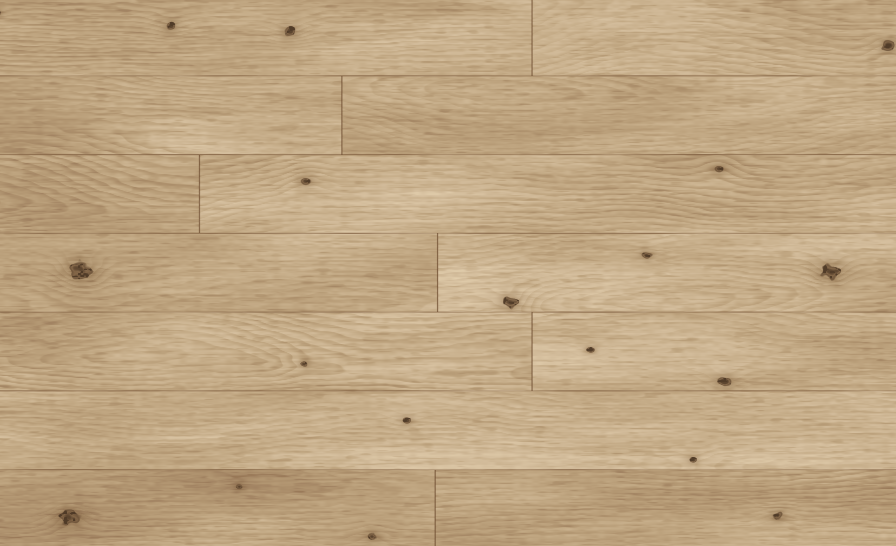
Write a WebGL 1 fragment shader that draws this texture.

```glsl
precision highp float;
// Pale oak floor: seven rows of long planks with arched grain, pores and knots.
uniform vec2 u_resolution;

float hash(vec2 p) {
  return fract(sin(dot(p, vec2(127.1, 311.7))) * 43758.5453);
}

float noise(vec2 p) {
  vec2 i = floor(p), f = fract(p);
  f = f * f * (3.0 - 2.0 * f);
  return mix(mix(hash(i), hash(i + vec2(1, 0)), f.x),
             mix(hash(i + vec2(0, 1)), hash(i + vec2(1, 1)), f.x), f.y);
}

// Position of the end joint in each row, in plank heights
float jointAt(float row) {
  if (row < 0.5) return 6.756;
  if (row < 1.5) return 4.341;
  if (row < 2.5) return 2.533;
  if (row < 3.5) return 5.556;
  if (row < 4.5) return 6.756;
  if (row < 5.5) return 12.0;
  return 5.526;
}

// Offset to the knot of this stretch of plank (xy) and its radius (z, 0 if none)
vec3 knotAt(vec2 q, vec2 id) {
  float cell = floor(q.x / 1.9);
  vec2 key = vec2(cell + 3.7, id.x * 2.0 + id.y + 11.3);
  vec2 centre = vec2((cell + mix(0.28, 0.72, hash(key))) * 1.9,
                     mix(-0.38, 0.38, hash(key + 7.1)));
  float size = mix(0.04, 0.13, pow(hash(key + 2.9), 2.0));
  return vec3((q - centre) * vec2(0.8, 1.0), size * step(hash(key + 5.3), 0.45));
}

// Growth-ring field, whose contours are the grain lines
float ringField(vec2 q, vec2 id) {
  vec2 seed = 31.7 * vec2(hash(id + 1.3), hash(id + 8.6));
  float spine = (hash(id + 4.2) - 0.5) * 1.1 + (noise(vec2(q.x * 0.35, 2.0) + seed) - 0.5) * 0.5;
  float arch = sqrt((q.y - spine) * (q.y - spine) + 0.012);
  float h = 13.0 * arch + 8.0 * noise(vec2(q.x * 0.34, q.y * 0.8) + seed);
  h += 1.2 * noise(vec2(q.x * 1.0, q.y * 2.5) + seed.yx);
  h += 0.4 * noise(vec2(q.x * 5.0, q.y * 14.0) + seed);
  vec3 knot = knotAt(q, id);
  return h + 26.0 * knot.z * exp(-20.0 * dot(knot.xy, knot.xy));
}

void main() {
  // One unit is the height of a plank, with y running down
  float px = 6.933 / u_resolution.y;
  vec2 p = vec2(gl_FragCoord.x, u_resolution.y - gl_FragCoord.y) * px + vec2(0.0, 0.037);
  float row = floor(p.y);
  float joint = jointAt(row);
  vec2 id = vec2(row, step(joint, p.x));
  vec2 q = vec2(p.x - joint, fract(p.y) - 0.5);
  vec2 seed = 47.3 * vec2(hash(id + 2.2), hash(id + 6.4));

  // Grain lines with one crisp side, faded where they crowd below the pixel size
  float h = ringField(q, id);
  float slope = length(vec2(ringField(q + vec2(px, 0.0), id) - h,
                            ringField(q + vec2(0.0, px), id) - h));
  float phase = fract(h);
  float ring = smoothstep(0.25, 0.85, phase) * (1.0 - smoothstep(0.85, 1.0, phase));
  ring = mix(ring, 0.37, smoothstep(0.3, 0.6, slope));
  float strength = mix(0.15, 1.0, noise(vec2(q.x * 0.5, q.y * 2.0) + seed));
  strength *= mix(0.55, 1.15, hash(id + 9.7));

  // Plank tone, broad clouding and the slow banding of the rings
  float tone = 0.67 + (hash(id + 3.3) - 0.5) * 0.3;
  tone += (noise(vec2(q.x * 0.5, q.y * 1.6) + seed.yx) - 0.5) * 0.42;
  tone += (noise(vec2(q.x * 0.7, h * 0.35) + seed) - 0.5) * 0.32;
  tone += 0.2 * smoothstep(0.0, 6.0, p.x) - 0.14;

  // Grain, long fibres, short flecks and broken pores
  tone -= 0.38 * (ring - 0.2) * strength;
  tone += (noise(vec2(q.x * 1.1, q.y * 44.0) + seed) - 0.5) * 0.26;
  tone += (noise(vec2(q.x * 12.0, q.y * 44.0) + seed.yx) - 0.5) * 0.22;
  tone -= 0.24 * smoothstep(0.66, 0.9, noise(vec2(q.x * 5.0, q.y * 46.0 + h * 0.5) + seed + 9.0));
  vec3 col = mix(vec3(0.64, 0.52, 0.39), vec3(0.82, 0.73, 0.60), tone);
  col.b -= 0.06 * clamp(tone * (1.0 - tone), 0.0, 0.25);

  // Knots: wide warm halo, oval brown body with a darker rim, broken dark cracks
  vec3 knot = knotAt(q, id);
  if (knot.z > 0.0) {
    float ragged = noise(knot.xy * 17.0 + seed);
    float r = length(knot.xy) / knot.z + (ragged - 0.5) * 0.6;
    float soft = 0.5 * px / knot.z;
    col *= 1.0 - vec3(0.15, 0.19, 0.24) * exp(-0.5 * r * r);
    float body = 1.0 - smoothstep(0.75 - soft, 0.85 + soft, r);
    col = mix(col, vec3(0.51, 0.39, 0.27), 0.75 * body);
    float crack = smoothstep(0.5, 0.75, noise(knot.xy * 34.0 + seed.yx));
    float rim = smoothstep(0.4, 0.7, r) * body;
    float heart = 1.0 - smoothstep(0.2, 0.55 + soft, r);
    col = mix(col, vec3(0.24, 0.17, 0.11), max(max(0.75 * crack * body, 0.3 * rim), 0.6 * heart));
  }

  // Seams: faint uneven long edges, darker end joints
  float edge = 0.5 - abs(q.y);
  float wear = mix(0.25, 0.85, noise(vec2(p.x * 1.8, floor(p.y + 0.5) * 5.0)));
  col = mix(col, vec3(0.50, 0.37, 0.25), wear * clamp((0.007 - edge) / px + 0.5, 0.0, 1.0));
  col = mix(col, vec3(0.42, 0.29, 0.18), 0.7 * clamp((0.008 - abs(q.x)) / px + 0.5, 0.0, 1.0));

  gl_FragColor = vec4(col, 1.0);
}
```
